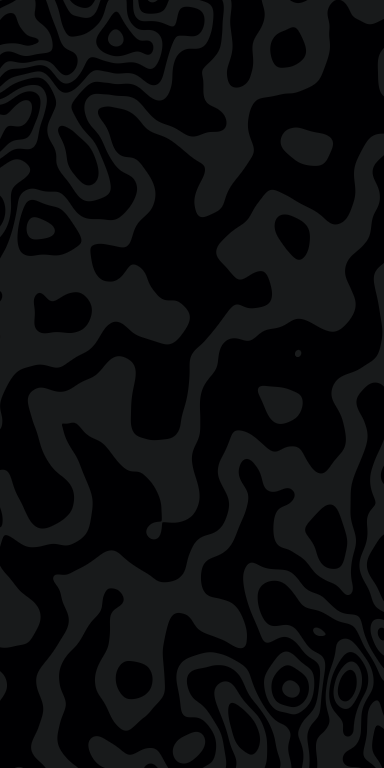
A WebGL 1 fragment shader for this background:

```glsl
precision highp float;

// Dark topographic bands: the contour lines of a smooth noise field.
// A diagonal ramp tilts the bands, and the relief grows steeper towards the
// upper left and lower right corners, where the contours crowd together.

uniform vec2 u_resolution;

const vec3 BLACK = vec3(0.0, 0.0, 0.006);
const vec3 GRAPHITE = vec3(0.095, 0.101, 0.104);
const float DARK_SHARE = 0.54;

// Random unit vector for a lattice cell, without sine in the hash.
vec2 cellGradient(vec2 cell) {
  vec3 h = fract(cell.xyx * vec3(0.1031, 0.1030, 0.0973));
  h += dot(h, h.yzx + 33.33);
  vec2 g = fract((h.xx + h.yz) * h.zy) - 0.5;
  return g / max(length(g), 0.001);
}

// Gradient noise with quintic fade, roughly -0.7 to 0.7.
float gradientNoise(vec2 p) {
  vec2 cell = floor(p);
  vec2 f = p - cell;
  vec2 fade = f * f * f * (f * (f * 6.0 - 15.0) + 10.0);
  vec2 e = vec2(1.0, 0.0);
  float a = dot(cellGradient(cell), f);
  float b = dot(cellGradient(cell + e.xy), f - e.xy);
  float c = dot(cellGradient(cell + e.yx), f - e.yx);
  float d = dot(cellGradient(cell + e.xx), f - e.xx);
  return mix(mix(a, b, fade.x), mix(c, d, fade.x), fade.y);
}

// Two octaves, slightly stretched upwards.
float relief(vec2 p) {
  vec2 q = p * vec2(5.0, 4.2) + vec2(17.3, 41.6);
  return gradientNoise(q) + 0.25 * gradientNoise(q * 2.1 + 9.7);
}

// Height of the landscape; one unit holds one dark and one light band.
float height(vec2 p, vec2 center) {
  float across = dot(p - center, vec2(0.7071, -0.7071));
  float steepness = mix(1.25, 6.0, smoothstep(0.38, 0.95, abs(across)));
  return 2.6 * across + steepness * relief(p) + 0.1;
}

// Antialiased light band, given the change of height over one pixel.
float bandCoverage(float h, float change, float darkShare) {
  float edge = abs(fract(h) - 0.5) - 0.5 * darkShare;
  return clamp(edge / max(change, 0.0005) + 0.5, 0.0, 1.0);
}

void main() {
  // The canvas is one unit wide.
  float pixel = 1.0 / u_resolution.x;
  vec2 p = gl_FragCoord.xy * pixel;
  vec2 center = 0.5 * u_resolution * pixel;

  // Local slope from finite differences.
  float h = height(p, center);
  vec2 slope = vec2(height(p + vec2(pixel, 0.0), center),
                    height(p + vec2(0.0, pixel), center)) - h;

  float light = bandCoverage(h, length(slope), DARK_SHARE);
  gl_FragColor = vec4(mix(BLACK, GRAPHITE, light), 1.0);
}
```
